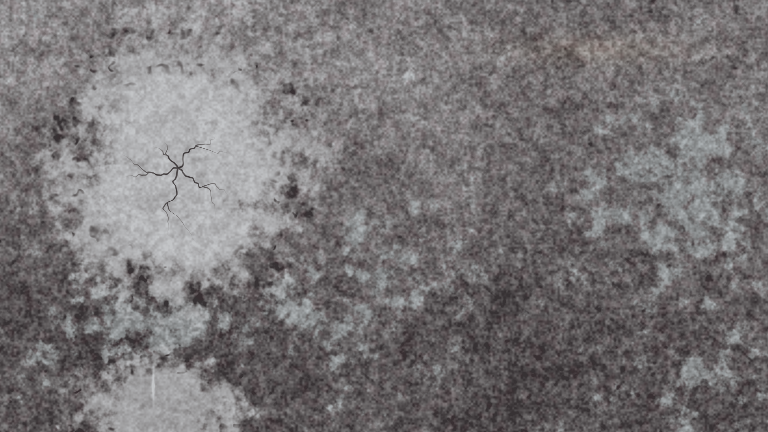
Give the GLSL for this texture, as a WebGL 1 fragment shader.

```glsl
precision highp float;
// Weathered grey metal: mottled rust, worn pale paint patches, fine grain and a cracked spot.
uniform vec2 u_resolution;

#define GRAIN_SCALE 105.0
#define GRAIN_RUST 0.165
#define GRAIN_PAINT 0.085
#define MOTTLE_SCALE 9.0
#define MOTTLE_AMOUNT 0.17
#define SPOT_SCALE 24.0
#define CRACK_WIDTH 0.0022
#define CRACK_ARMS 5
#define RUST_DARK vec3(0.215, 0.195, 0.203)
#define GREY_MID vec3(0.460, 0.448, 0.450)
#define PAINT_PALE vec3(0.765, 0.772, 0.782)
#define OCHRE vec3(0.065, 0.050, 0.030)

float hash(vec2 p) {
  vec3 q = fract(vec3(p.xyx) * 0.1031);
  q += dot(q, q.yzx + 33.33);
  return fract((q.x + q.y) * q.z);
}

float noise(vec2 p) {
  vec2 i = floor(p), f = fract(p);
  f = f * f * (3.0 - 2.0 * f);
  return mix(mix(hash(i), hash(i + vec2(1.0, 0.0)), f.x),
             mix(hash(i + vec2(0.0, 1.0)), hash(i + 1.0), f.x), f.y);
}

float fbm(vec2 p) {
  float sum = 0.0, amp = 0.5;
  for (int i = 0; i < 4; i++) {
    p = mat2(1.6, 1.2, -1.2, 1.6) * p + 17.3;
    sum += amp * noise(p);
    amp *= 0.65;
  }
  return sum / 1.174;
}

// 1 at the centre of an ellipse, 0 on its rim, negative outside
float ellipse(vec2 p, vec2 centre, vec2 radii) {
  return 1.0 - length((p - centre) / radii);
}

float glow(vec2 p, vec2 centre, vec2 radii) {
  vec2 d = (p - centre) / radii;
  return exp(-dot(d, d));
}

// Soft dark pits, one at most per jittered cell
float spots(vec2 p) {
  vec2 g = p * SPOT_SCALE + 0.6 * vec2(noise(p * 70.0), noise(p * 70.0 + 31.0));
  vec2 cell = floor(g);
  vec2 centre = 0.35 + 0.3 * vec2(hash(cell + 3.1), hash(cell + 8.7));
  float radius = 0.12 + 0.23 * hash(cell + 5.5);
  float present = step(0.5, hash(cell + 1.9));
  return present * (1.0 - smoothstep(0.2 * radius, 1.4 * radius, length(fract(g) - centre)));
}

// Meandering, forked arms that taper away from the origin
float cracks(vec2 p, float pixel) {
  float ink = 0.0;
  for (int i = 0; i < CRACK_ARMS; i++) {
    float k = float(i);
    float angle = 0.7 + k * 1.257;
    float reach = mix(0.06, 0.18, hash(vec2(k, 4.0)));
    float c = cos(angle), s = sin(angle);
    vec2 q = vec2(c * p.x + s * p.y, c * p.y - s * p.x);
    float bend = (noise(vec2(q.x * 32.0, k * 7.0)) - 0.5) * 0.04;
    bend += (noise(vec2(q.x * 120.0, k * 5.0)) - 0.5) * 0.007;
    float off = q.y - bend * smoothstep(0.0, 0.025, q.x);
    float side = mod(k, 2.0) * 2.0 - 1.0;
    float fork = q.x - 0.5 * reach;
    float d = abs(off);
    if (fork > 0.0) d = min(d, abs(off - side * fork * 0.9));
    float width = CRACK_WIDTH * (1.0 - 0.8 * q.x / reach);
    float line = 1.0 - smoothstep(0.3 * width, width + 0.5 * pixel, d);
    float fade = 1.0 - smoothstep(0.4 * reach, reach, q.x);
    ink = max(ink, line * step(0.0, q.x) * fade);
  }
  return ink;
}

void main() {
  vec2 p = gl_FragCoord.xy / u_resolution.y;
  float pixel = 1.0 / u_resolution.y;
  float mottle = fbm(p * MOTTLE_SCALE * 0.5) - 0.5;
  float flakes = fbm(p * 15.0 + 40.0) - 0.5;

  // Broad light and dark areas of bare metal
  float tone = 0.335 + 0.10 * smoothstep(0.1, 0.9, p.y);
  tone += 0.08 * glow(p, vec2(0.5, 1.0), vec2(0.55, 0.25));
  tone += 0.075 * glow(p, vec2(0.90, 0.60), vec2(0.30, 0.38));
  tone += 0.05 * glow(p, vec2(0.0, 0.75), vec2(0.25, 0.4));
  tone += 0.05 * glow(p, vec2(1.6, 0.45), vec2(0.25, 0.5));
  tone -= 0.03 * glow(p, vec2(1.25, 0.4), vec2(0.2, 0.5));
  tone += MOTTLE_AMOUNT * mottle + 0.20 * flakes;

  // Thin film of paint, broken into small flakes
  float thin = 0.62 * glow(p, vec2(1.56, 0.55), vec2(0.20, 0.25));
  thin += 0.42 * glow(p, vec2(0.88, 0.36), vec2(0.24, 0.20));
  thin += 0.42 * glow(p, vec2(1.62, 0.07), vec2(0.24, 0.16));
  thin += 0.55 * glow(p, vec2(0.35, 0.25), vec2(0.30, 0.16));
  float film = smoothstep(-0.14, 0.22, thin - 0.46 + 0.7 * mottle + 1.5 * flakes);
  tone = mix(tone, 0.575 + 0.25 * flakes, 0.75 * film);

  // Solid pale patches whose rims crumble into flakes
  float mainPatch = ellipse(p, vec2(0.42, 0.61), vec2(0.275, 0.295));
  float lowPatch = ellipse(p, vec2(0.37, 0.06), vec2(0.22, 0.14)) - 0.2;
  float rim = max(mainPatch, lowPatch);
  float paint = smoothstep(-0.22, 0.26, rim + 0.6 * mottle + 1.0 * flakes);
  float bright = 0.645 + 0.07 * smoothstep(0.0, 0.45, mainPatch);
  tone = mix(tone, bright + 0.12 * flakes, 0.95 * paint);
  float band = smoothstep(-0.3, -0.1, rim) * (1.0 - smoothstep(0.15, 0.35, rim));
  tone -= 0.26 * band * spots(p);

  // Fine pebbled grain with coarser clumps and dark pits, stronger on rust
  vec2 tilted = mat2(0.8, 0.6, -0.6, 0.8) * p;
  float grain = noise(tilted * GRAIN_SCALE) + noise(p * GRAIN_SCALE * 1.9 + 9.0) - 1.0;
  grain += 0.5 * (noise(tilted * 62.0 + 5.0) - 0.5);
  float pits = smoothstep(0.72, 0.95, noise(tilted * 85.0 + 63.0));
  grain -= 0.45 * pits - 0.04;
  tone += grain * mix(GRAIN_RUST, GRAIN_PAINT, max(paint, 0.4 * film));

  // Cracks and a short bright scratch
  tone -= 0.42 * cracks(p - vec2(0.412, 0.611), pixel);
  tone += 0.22 * glow(p, vec2(0.355, 0.11), vec2(0.003, 0.035));

  // Colour ramp with reddish flecks, cool film and an ochre streak
  vec3 colour = mix(RUST_DARK, GREY_MID, clamp((tone - 0.205) / 0.25, 0.0, 1.0));
  colour = mix(colour, PAINT_PALE, clamp((tone - 0.455) / 0.315, 0.0, 1.0));
  float fleck = smoothstep(0.5, 0.85, noise(tilted * 70.0 + 21.0)) * (1.0 - max(paint, film));
  colour += fleck * vec3(0.006, -0.012, -0.008);
  colour += film * (1.0 - paint) * vec3(-0.014, 0.005, 0.006);
  colour += OCHRE * glow(p, vec2(1.38, 0.885), vec2(0.2, 0.035));
  gl_FragColor = vec4(clamp(colour, 0.0, 1.0), 1.0);
}
```
